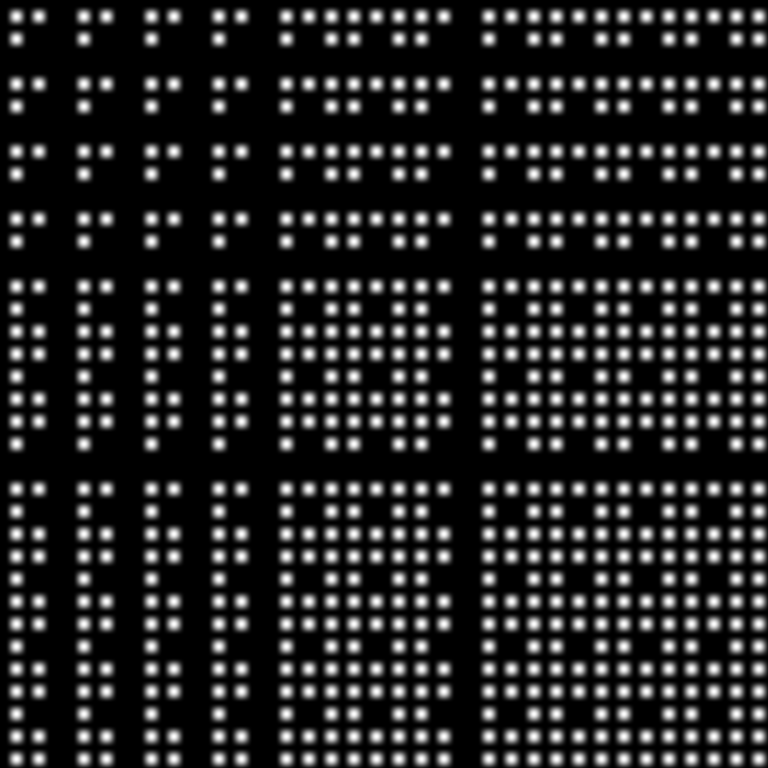
Give the GLSL for this pattern, as a WebGL 2 fragment shader.

```glsl
#version 300 es
precision highp float;
// Soft white dots on black, thinned into bands by a rule shared by rows and columns.

uniform vec2 u_resolution;
out vec4 outColor;

// Sparsity of a row or column: 0 full, 1 partial, 2 empty.
int sparsity(int index) {
    if (index < 0) return 2;
    int group = index / 3;
    int place = index % 3;
    if (place < 2) return place;
    // The third line of a group is blank in the early groups and in group 6.
    return (group < 4 || group == 6) ? 2 : 0;
}

void main() {
    // Grid coordinates, counted from the upper left
    vec2 uv = gl_FragCoord.xy / u_resolution;
    vec2 grid = vec2(uv.x, 1.0 - uv.y) * 34.1333 - 0.2333;
    ivec2 cell = ivec2(floor(grid));

    // A dot appears where row and column together are dense enough.
    float visible = sparsity(cell.x) + sparsity(cell.y) < 2 ? 1.0 : 0.0;

    // Raised cosine on each axis: bright centre, fading to black at the cell edge
    vec2 falloff = 0.5 - 0.5 * cos(6.28319 * fract(grid));
    float glow = falloff.x * falloff.y * visible;

    outColor = vec4(vec3(glow), 1.0);
}
```
